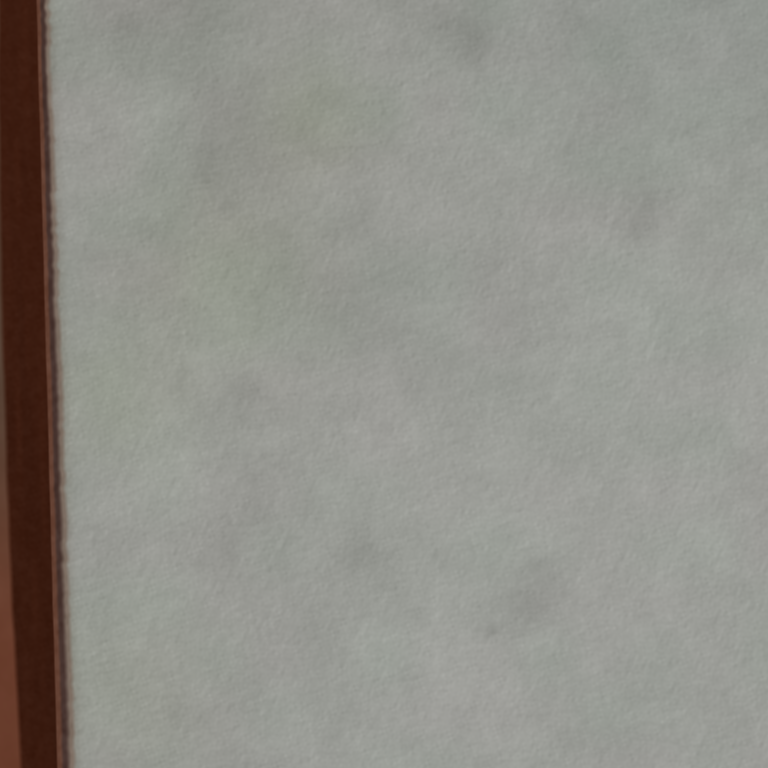
Give the GLSL for this texture, as a WebGL 2 fragment shader.

```glsl
#version 300 es
precision highp float;
// A mottled grey plaster wall beside a leaning dark wooden strip at the left edge.

uniform vec2 u_resolution;
out vec4 fragColor;

const vec3 WALL_LIGHT = vec3(0.607, 0.614, 0.592);
const vec3 WALL_DARK = vec3(0.550, 0.553, 0.525);
const vec3 MOSS_TINT = vec3(-0.010, -0.005, -0.024);
const vec3 SKY_TINT = vec3(-0.012, -0.004, -0.002);
const vec3 WOOD_DARK = vec3(0.200, 0.090, 0.050);
const vec3 WOOD_WARM = vec3(0.255, 0.122, 0.072);
const vec3 BEAD = vec3(0.385, 0.250, 0.195);
const vec3 GROOVE = vec3(0.270, 0.195, 0.175);
const vec3 LIP = vec3(0.480, 0.420, 0.375);
const vec3 SIDE_LOW = vec3(0.410, 0.240, 0.175);
const vec3 SIDE_HIGH = vec3(0.340, 0.260, 0.210);
const float MOTTLE = 0.040;
const float BLOTCH = 0.042;
const float RELIEF = 0.048;
const float SPECKLE = 0.026;
const float GRAIN_SCALE = 125.0;

// Soft stains: centre, radius, brightness change.
const int STAIN_COUNT = 12;
const vec4 STAINS[STAIN_COUNT] = vec4[](
  vec4(0.605, 0.955, 0.035, -0.048), vec4(0.685, 0.220, 0.045, -0.052),
  vec4(0.630, 0.188, 0.014, -0.045), vec4(0.465, 0.292, 0.034, -0.033),
  vec4(0.330, 0.470, 0.030, -0.026), vec4(0.290, 0.810, 0.070, -0.030),
  vec4(0.480, 0.620, 0.065, -0.022), vec4(0.840, 0.730, 0.030, -0.025),
  vec4(0.230, 0.990, 0.090, -0.032), vec4(0.310, 0.300, 0.075, -0.025),
  vec4(0.200, 0.840, 0.060, 0.018), vec4(0.215, 0.390, 0.080, 0.018));

float hash(vec2 p) {
  return fract(sin(dot(p, vec2(127.1, 311.7))) * 43758.55);
}

float noise(vec2 p) {
  vec2 cell = floor(p), f = fract(p);
  f = f * f * (3.0 - 2.0 * f);
  float low = mix(hash(cell), hash(cell + vec2(1.0, 0.0)), f.x);
  float high = mix(hash(cell + vec2(0.0, 1.0)), hash(cell + 1.0), f.x);
  return mix(low, high, f.y);
}

float fbm(vec2 p) {
  float sum = 0.0, weight = 0.5;
  for (int i = 0; i < 4; i++) {
    sum += weight * noise(p);
    p = mat2(0.8, 0.6, -0.6, 0.8) * p * 2.05 + 7.3;
    weight *= 0.5;
  }
  return sum / 0.9375;
}

float blob(vec2 p, vec2 centre, float radius) {
  vec2 d = (p - centre) / radius;
  return exp(-dot(d, d));
}

// Soft band around a line, from the signed distance to it.
float band(float d, float width) {
  return exp(-d * d / (width * width));
}

float grain(vec2 p) {
  p = mat2(0.92, 0.39, -0.39, 0.92) * p * GRAIN_SCALE;
  return 0.55 * noise(p) + 0.45 * noise(p * 1.9 + 31.0);
}

vec3 wallColor(vec2 p) {
  // Broad shading: lighter towards the right and below.
  float shade = 0.66 + 0.28 * smoothstep(0.1, 0.8, p.x) - 0.28 * smoothstep(0.55, 1.0, p.y);
  shade += 0.16 * (1.0 - smoothstep(0.0, 0.45, p.y));
  vec3 color = mix(WALL_DARK, WALL_LIGHT, clamp(shade, 0.0, 1.0));
  color += MOTTLE * (fbm(p * 8.0 + 3.7) - 0.5) + BLOTCH * (fbm(p * 30.0) - 0.5);

  vec2 warped = p + 0.06 * (vec2(fbm(p * 16.0), fbm(p * 16.0 + 40.0)) - 0.5);
  for (int i = 0; i < STAIN_COUNT; i++)
    color += STAINS[i].w * blob(warped, STAINS[i].xy, STAINS[i].z);

  // Faint hue drift.
  float moss = blob(warped, vec2(0.30, 0.65), 0.12) + blob(warped, vec2(0.41, 0.85), 0.07)
    + 0.8 * blob(warped, vec2(0.15, 0.49), 0.09) + 0.6 * blob(warped, vec2(0.17, 0.10), 0.11);
  color += MOSS_TINT * moss + SKY_TINT * smoothstep(0.7, 1.0, p.y) * smoothstep(0.3, 1.0, p.x);
  color += vec3(0.014, -0.002, 0.008) * (noise(p * 14.0 + 11.0) - 0.5);

  // Fine relief lit from the upper left, with specks over it.
  color += RELIEF * (grain(p) - grain(p + vec2(-0.0025, 0.0020)));
  return color + SPECKLE * (grain(p * 1.25 + 5.0) - 0.5);
}

void main() {
  vec2 p = gl_FragCoord.xy / u_resolution;
  float soft = max(0.0018, 1.0 / u_resolution.x);
  float wobble = 0.0014 * (noise(vec2(2.0, p.y * 24.0)) - 0.5);
  float woodLeft = 0.0295 * (1.0 - p.y) * (1.0 - p.y) - 0.002 + wobble;
  float woodRight = 0.0745 - 0.0270 * p.y + 0.4 * wobble;
  float crumble = 0.0030 * (noise(vec2(5.0, p.y * 110.0)) - 0.5);
  float wallLeft = 0.0975 - 0.0340 * p.y + wobble + crumble;

  // Wooden strip with faint long streaks.
  float streak = noise(vec2((p.x - woodRight) * 130.0, p.y * 9.0));
  vec3 wood = mix(WOOD_DARK, WOOD_WARM, 0.45 * streak + 0.35 * p.y + 0.1);
  wood += 0.03 * (grain(p) - 0.5);
  vec3 side = mix(SIDE_LOW, SIDE_HIGH, smoothstep(0.15, 0.55, p.y));
  side += 0.05 * (fbm(p * 22.0) - 0.5);
  vec3 color = mix(side, wood, smoothstep(-2.5 * soft, 2.5 * soft, p.x - woodLeft));

  // Thin bead, dark groove and worn lip between strip and wall.
  float across = (p.x - woodRight) / (wallLeft - woodRight);
  vec3 trim = mix(BEAD, GROOVE, smoothstep(0.18, 0.42, across));
  trim = mix(trim, LIP, smoothstep(0.48, 0.85, across));
  trim += 0.07 * (grain(p * vec2(1.0, 0.7)) - 0.5);
  color = mix(color, trim, smoothstep(-soft, soft, p.x - woodRight));

  vec3 wall = wallColor(p) - vec3(0.035, 0.045, 0.050) * band(p.x - wallLeft, 0.008);
  color = mix(color, wall, smoothstep(-2.0 * soft, 2.0 * soft, p.x - wallLeft));
  fragColor = vec4(clamp(color, 0.0, 1.0), 1.0);
}
```
